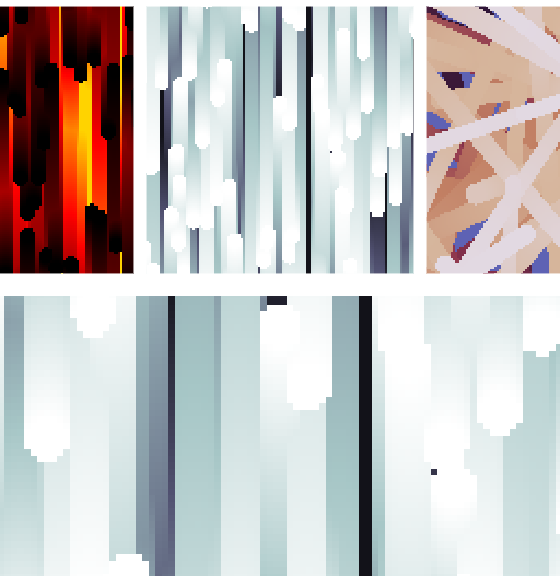
Top: the whole. Bottom: its middle third, enlarged.
Give the GLSL for this background, as a WebGL 1 fragment shader.

```glsl
precision highp float;
uniform vec2 u_resolution;

const int STROKES = 56;
const float CELLS = 128.0;          // mosaic cells per canvas height
const float PANEL_HALF = 0.4766;    // half side of a square panel
const float RAIN_RADIUS = 0.026;
const float RAIN_SPAN = 1.12;       // travel before a stroke wraps
const vec2 RAIN_FADE = vec2(0.15, 1.15);
const float EMBER_FADE_SCALE = 1.15;
const float BEAM_RADIUS = 0.037;
const float BEAM_SPAN = 1.7;
const vec2 BEAM_FADE = vec2(0.02, 0.16);
const float BEAM_AGE = 0.5;
const vec3 BARE_TONE = vec3(0.32, 0.08, 0.34);  // unpainted tone per panel
const float GOLDEN = 0.618034;

float hash(float n, float seed) {
  return fract(sin(n * 12.9898 + seed * 78.233) * 43758.547);
}

// Black, red, yellow, white
vec3 heat(float t) {
  return clamp((t - vec3(0.0, 0.365, 0.746)) / vec3(0.365, 0.381, 0.254), 0.0, 1.0);
}

// Black, slate, pale teal, white
vec3 frost(float t) {
  return (7.0 * vec3(t) + heat(t).bgr) / 8.0;
}

// Blue, dark purple, brown, tan, lavender
vec3 dusk(float t) {
  vec3 c = mix(vec3(0.38, 0.52, 0.75), vec3(0.36, 0.25, 0.66), smoothstep(0.28, 0.40, t));
  c = mix(c, vec3(0.18, 0.08, 0.21), smoothstep(0.40, 0.50, t));
  c = mix(c, vec3(0.55, 0.20, 0.30), smoothstep(0.50, 0.63, t));
  c = mix(c, vec3(0.76, 0.50, 0.39), smoothstep(0.63, 0.76, t));
  c = mix(c, vec3(0.84, 0.71, 0.61), smoothstep(0.76, 0.90, t));
  return mix(c, vec3(0.886, 0.85, 0.888), smoothstep(0.90, 0.97, t));
}

// Distance travelled since a moving disc last covered p; large if never
float trail(vec2 p, vec2 head, vec2 dir, float radius, float span) {
  vec2 rel = p - head;
  float across = dot(rel, vec2(-dir.y, dir.x));
  if (abs(across) >= radius) return 100.0;
  float bulge = sqrt(radius * radius - across * across);
  float behind = span * fract((bulge - dot(rel, dir)) / span);
  return max(behind - 2.0 * bulge, 0.0);
}

// Vertical strokes, brightest at their rounded heads
float rainTone(vec2 p, float seed, float fadeScale, float bare) {
  float tone = bare;
  for (int i = 0; i < STROKES; i++) {
    float n = float(i) + 1.0;
    float x = fract(n * GOLDEN + 0.15 * hash(n, seed)) - 0.5;
    float y = (hash(n, seed + 1.0) - 0.5) * RAIN_SPAN;
    vec2 dir = vec2(0.0, hash(n, seed + 2.0) < 0.5 ? -1.0 : 1.0);
    float fade = fadeScale * mix(RAIN_FADE.x, RAIN_FADE.y, hash(n, seed + 3.0));
    tone = max(tone, 1.0 - fade * trail(p, vec2(x, y), dir, RAIN_RADIUS, RAIN_SPAN));
  }
  return tone;
}

// Crossing strokes of different ages and directions
float beamTone(vec2 p, float seed, float bare) {
  float tone = bare;
  for (int i = 0; i < STROKES; i++) {
    float n = float(i) + 1.0;
    vec2 head = 1.1 * (vec2(hash(n, seed), hash(n, seed + 1.0)) - 0.5);
    float angle = 6.2832 * hash(n, seed + 2.0);
    float age = hash(n, seed + 3.0);
    float fade = mix(BEAM_FADE.x, BEAM_FADE.y, hash(n, seed + 4.0));
    float radius = BEAM_RADIUS * mix(0.75, 1.1, hash(n, seed + 5.0));
    float behind = trail(p, head, vec2(cos(angle), sin(angle)), radius, BEAM_SPAN);
    tone = max(tone, 1.0 - BEAM_AGE * age * age - fade * behind);
  }
  return tone;
}

void main() {
  vec2 p = (gl_FragCoord.xy - 0.5 * u_resolution) / u_resolution.y;
  float panel = floor(p.x + 0.5);
  p.x -= panel;
  vec2 cell = (floor(p * CELLS) + 0.5) / CELLS;

  // Each panel has its own palette
  vec3 color;
  if (panel < -0.5) {
    color = heat(1.0 - rainTone(cell, 3.0, EMBER_FADE_SCALE, BARE_TONE.x));
  } else if (panel < 0.5) {
    color = frost(rainTone(cell, 11.0, 1.0, BARE_TONE.y));
  } else {
    color = dusk(beamTone(cell, 23.0, BARE_TONE.z));
  }

  // White margins with a smooth border
  float inset = PANEL_HALF - max(abs(p.x), abs(p.y));
  float inside = clamp(inset * u_resolution.y + 0.5, 0.0, 1.0);
  gl_FragColor = vec4(mix(vec3(1.0), color, inside), 1.0);
}
```
